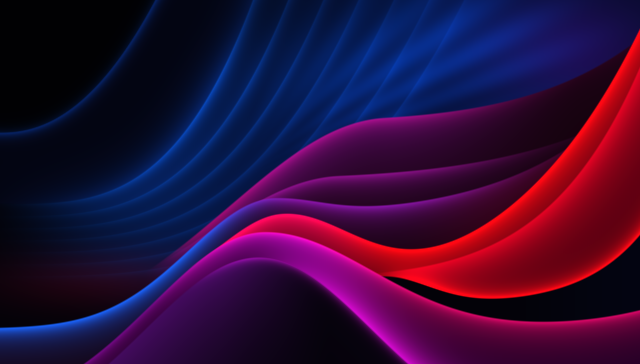
Give the GLSL for this background, as a Shadertoy shader.

```glsl
// Flowing silk folds: blue arcs above, violet, red and magenta ribbons below.

const vec3 NIGHT = vec3(0.010, 0.008, 0.030);
const vec3 NAVY = vec3(0.010, 0.030, 0.120);
const vec3 BLUE = vec3(0.030, 0.300, 0.850);
const vec3 AZURE = vec3(0.020, 0.450, 1.000);
const vec3 VIOLET = vec3(0.300, 0.040, 0.400);
const vec3 ORCHID = vec3(0.480, 0.080, 0.640);
const vec3 ROSE = vec3(0.620, 0.030, 0.340);
const vec3 PINK = vec3(1.000, 0.040, 0.420);
const vec3 RED = vec3(1.000, 0.040, 0.020);
const vec3 MAROON = vec3(0.300, 0.000, 0.060);
const vec3 MAGENTA = vec3(0.860, 0.040, 0.820);

const int ARC_COUNT = 7;
const float ARC_POWER = 3.3;
const float RIM_WIDTH = 0.012;

// Height of a fold: a hill with its own drop and width on each side, plus a lift to the right.
float fold(float x, float peak, float centre, vec2 drop, vec2 width, vec2 lift) {
    bool left = x < centre;
    float q = (x - centre) / (left ? width.x : width.y);
    float fall = (left ? drop.x : drop.y) * (1.0 - exp(-q * q));
    return peak - fall + lift.x * pow(x, lift.y);
}

// Distance below a curve, in canvas heights.
float depthBelow(float height, float y) {
    float v = height - y;
    return v / max(length(vec2(dFdx(v), dFdy(v))) * iResolution.y, 0.001);
}

float cover(float d) {
    float soft = 1.2 / iResolution.y;
    return smoothstep(-soft, soft, d);
}

float fade(float d, float size) {
    return exp(-max(d, 0.0) / size);
}

float spot(vec2 p, vec2 centre, vec2 size) {
    vec2 q = (p - centre) / size;
    return exp(-dot(q, q));
}

// Blue arcs sweeping from the left edge up to the top.
vec3 blueArcs(vec2 p) {
    float d = depthBelow(0.635 + 0.365 * pow(p.x / 0.243, 2.2), p.y);
    vec3 color = mix(NIGHT * 0.4, NIGHT + NAVY * 0.3, cover(d));
    color += BLUE * 0.45 * fade(abs(d), 0.012) * mix(0.4, 1.0, cover(d));
    for (int i = 0; i < ARC_COUNT; i++) {
        float k = float(i);
        float start = 0.44 - 0.033 * k;
        float reach = 0.395 + 0.055 * k;
        d = depthBelow(start + (1.0 - start) * pow(p.x / reach, ARC_POWER), p.y);
        float glow = smoothstep(-0.05, 0.32, p.x) / (1.0 + 0.38 * k);
        glow *= 1.0 - 0.45 * smoothstep(0.75, 1.0, p.y);
        vec3 body = NIGHT + NAVY * (0.15 + 0.16 * k) * smoothstep(0.1, 0.5, p.x);
        body += glow * (BLUE * 0.5 * fade(d, 0.035) + AZURE * 0.3 * fade(d, RIM_WIDTH));
        color += BLUE * 0.35 * glow * fade(-d, 0.045) * (1.0 - cover(d));
        color = mix(color, body, cover(d));
    }
    // Soft fan of light at the upper right.
    vec2 fan = p - vec2(0.36, 0.50);
    float streak = 0.8 + 0.2 * sin(44.0 * atan(fan.y, fan.x));
    color += vec3(0.0, 0.12, 0.34) * streak * spot(p, vec2(0.73, 0.88), vec2(0.15, 0.17));
    color += vec3(0.0, 0.07, 0.20) * streak * spot(p, vec2(0.56, 0.76), vec2(0.12, 0.18));
    return color + vec3(0.09, 0.0, 0.13) * spot(p, vec2(0.90, 0.86), vec2(0.14, 0.16));
}

// Violet folds through the middle, the lowest turning blue on the left.
vec3 violetFolds(vec3 color, vec2 p) {
    float x = p.x;
    vec3 shade = NIGHT + MAROON * 0.22;
    float dim = 1.0 - 0.88 * smoothstep(0.58, 0.92, x);
    color += MAROON * 0.4 * spot(p, vec2(0.16, 0.23), vec2(0.18, 0.08));

    float d = depthBelow(fold(x, 0.665, 0.60, vec2(0.6, 0.0), vec2(0.345), vec2(0.23, 6.0)), p.y);
    vec3 rim = mix(vec3(0.55, 0.0, 0.12), ROSE, smoothstep(0.30, 0.46, x));
    vec3 silk = shade + dim * (VIOLET * 0.8 * fade(d, 0.14) + rim * 0.62 * fade(d, 0.022));
    color = mix(color, silk, cover(d) * smoothstep(0.22, 0.34, x));

    d = depthBelow(fold(x, 0.508, 0.53, vec2(0.4, 0.0), vec2(0.3), vec2(0.2, 5.0)), p.y);
    silk = shade + dim * (VIOLET * 0.6 * fade(d, 0.08) + mix(rim, ORCHID, 0.5) * 0.6 * fade(d, 0.018));
    color = mix(color, silk, cover(d) * smoothstep(0.24, 0.36, x));

    d = depthBelow(fold(x, 0.452, 0.43, vec2(0.355, 0.04), vec2(0.19, 0.1), vec2(0.35, 5.5)), p.y);
    rim = mix(AZURE, ORCHID, smoothstep(0.27, 0.43, x));
    vec3 body = mix(BLUE * 0.7, VIOLET, smoothstep(0.30, 0.48, x));
    silk = shade + dim * (body * 0.8 * fade(d, 0.065) + rim * 0.55 * fade(d, 0.016));
    silk += MAROON * 0.3 * smoothstep(0.6, 0.8, x);
    return mix(color, silk, cover(d));
}

// Red ribbon rising to the right, with an inner fold and a lit lower hem.
vec3 redRibbon(vec3 color, vec2 p) {
    float x = p.x;
    float top = depthBelow(fold(x, 0.40, 0.44, vec2(0.2), vec2(0.135, 0.155), vec2(0.72, 5.0)), p.y);
    float inner = depthBelow(0.235 + 0.58 * pow(x, 7.0), p.y);
    float hem = depthBelow(fold(x, 0.24, 0.60, vec2(0.0, 0.075), vec2(0.1), vec2(0.19, 11.0)), p.y);
    vec3 hue = mix(PINK, RED, smoothstep(0.46, 0.62, x));
    vec3 silk = MAROON + hue * (0.62 * fade(top, 0.07) + 0.25 * fade(top, RIM_WIDTH));
    vec3 lining = MAROON + vec3(0.62, 0.01, 0.08) * fade(inner, 0.06);
    silk = mix(silk, lining, cover(inner) * smoothstep(0.56, 0.68, x));
    silk += RED * (0.65 * fade(-hem, 0.022) + 0.25 * fade(-hem, 0.006)) * smoothstep(0.58, 0.68, x);
    vec3 hollow = NIGHT + NAVY * 0.3 * smoothstep(0.75, 1.0, x);
    silk = mix(silk, hollow, cover(hem));
    return mix(color, silk, cover(top) * smoothstep(0.29, 0.36, x));
}

// Magenta ribbon arching over a dark violet hollow.
vec3 magentaRibbon(vec3 color, vec2 p) {
    float x = p.x;
    float top = depthBelow(fold(x, 0.362, 0.415, vec2(0.5, 0.27), vec2(0.25, 0.235), vec2(0.055, 8.0)), p.y);
    float arch = depthBelow(fold(x, 0.292, 0.404, vec2(0.5), vec2(0.25), vec2(0.0, 1.0)), p.y);
    float crest = smoothstep(0.22, 0.38, x);
    vec3 hue = mix(MAGENTA, vec3(0.75, 0.02, 0.24), smoothstep(0.44, 0.66, x));
    vec3 silk = vec3(0.10, 0.0, 0.13) + hue * mix(0.25, 0.65, crest) * fade(top, 0.06);
    silk += mix(ORCHID, PINK, crest) * 0.35 * fade(top, 0.010);
    silk += MAGENTA * 0.85 * fade(-arch, 0.05) * smoothstep(0.36, 0.58, x);
    float dusk = 1.0 - 0.92 * smoothstep(0.34, 0.52, x);
    vec3 hollow = NIGHT + VIOLET * 0.85 * dusk * fade(arch, 0.22);
    hollow += MAGENTA * 0.5 * fade(arch, 0.010) * smoothstep(0.28, 0.40, x);
    silk = mix(silk, hollow, cover(arch));
    return mix(color, silk, cover(top));
}

void mainImage(out vec4 fragColor, in vec2 fragCoord) {
    vec2 p = fragCoord / iResolution.xy;
    vec3 color = blueArcs(p);
    color = violetFolds(color, p);
    color = redRibbon(color, p);
    color = magentaRibbon(color, p);
    fragColor = vec4(clamp(color, 0.0, 1.0), 1.0);
}
```
